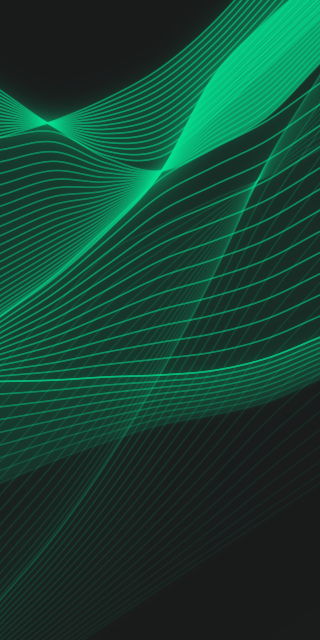
A Shadertoy shader for this background:

```glsl
// Glowing green line ribbons that twist and fan out over a charcoal background.

// Smooth curve through seven evenly spaced depths (percent of height, from the top).
float curve(float k[7], float x) {
    float t = x * 6.0;
    int i = clamp(int(t), 0, 5);
    t -= float(i);
    float b = k[i], c = k[i + 1];
    float a = i > 0 ? k[i - 1] : 2.0 * b - c;
    float d = i < 5 ? k[i + 2] : 2.0 * c - b;
    return b + 0.5 * t * (c - a + t * (2.0 * a - 5.0 * b + 4.0 * c - d
             + t * (3.0 * (b - c) + d - a)));
}

// Light from a ribbon of lines blended between two border curves.
// bias > 1 gathers lines at the last border; strength runs first to last,
// fill runs left to right.
float ribbon(vec2 p, float first[7], float last[7], int count, float bias,
             vec2 strength, vec2 fill) {
    float aspect = iResolution.y / iResolution.x;
    float pixel = 1.0 / iResolution.x;
    float stepX = 0.004;
    vec2 border = vec2(curve(first, p.x), curve(last, p.x));
    vec2 ahead = vec2(curve(first, p.x + stepX), curve(last, p.x + stepX));
    vec2 slope = (ahead - border) * 0.01 * aspect / stepX;
    vec2 offset = (border * 0.01 - p.y) * aspect;

    // Soft body between the borders
    float low = min(offset.x, offset.y), high = max(offset.x, offset.y);
    float light = smoothstep(-0.012, 0.012, -low) * smoothstep(-0.012, 0.012, high)
                * mix(fill.x, fill.y, smoothstep(0.35, 0.7, p.x));

    // Crisp lines with halos
    for (int i = 0; i < count; i++) {
        float u = 1.0 - pow(1.0 - float(i) / float(count - 1), bias);
        float s = mix(slope.x, slope.y, u);
        float dist = abs(mix(offset.x, offset.y, u)) * inversesqrt(1.0 + s * s);
        float core = 1.0 - smoothstep(max(0.0025 - 0.6 * pixel, 0.0), 0.0025 + 0.6 * pixel, dist);
        light += mix(strength.x, strength.y, u) * (core + 0.07 * exp(-dist / 0.025));
    }
    return light;
}

void mainImage(out vec4 fragColor, in vec2 fragCoord) {
    vec2 p = fragCoord / iResolution.xy;
    p.y = 1.0 - p.y;

    // Border curves, named for where they run
    float crest[7]  = float[7](21.5, 18.9, 15.4, 10.7, 3.6, -5.9, -17.0);
    float saddle[7] = float[7](14.1, 19.8, 24.3, 24.5, 18.2, 10.4, 2.6);
    float valley[7] = float[7](21.5, 20.6, 24.7, 26.7, 23.0, 18.2, 9.8);
    float rise[7]   = float[7](49.5, 43.6, 36.2, 27.1, 12.0, 3.3, -4.0);
    float ridge[7]  = float[7](49.5, 43.2, 35.6, 28.0, 23.2, 18.9, 13.0);
    float shelf[7]  = float[7](59.6, 59.4, 58.9, 58.6, 57.9, 56.0, 52.7);
    float hem[7]    = float[7](75.5, 72.0, 69.0, 66.4, 64.8, 62.8, 59.2);
    float veil[7]   = float[7](57.3, 48.2, 39.7, 35.2, 31.2, 27.6, 23.4);
    float spine[7]  = float[7](93.8, 84.0, 72.3, 58.6, 43.0, 25.4, 11.7);
    float foot[7]   = float[7](108.0, 103.0, 97.5, 92.0, 86.5, 81.0, 75.5);

    // Bright ribbons
    float light = ribbon(p, crest, saddle, 14, 1.0, vec2(0.75), vec2(0.08, 0.2));
    light += ribbon(p, valley, rise, 24, 1.6, vec2(0.65, 0.5), vec2(0.1, 0.9));
    light += ribbon(p, ridge, shelf, 13, 1.0, vec2(0.75, 0.7), vec2(0.06, 0.05));
    light += ribbon(p, shelf, hem, 9, 1.0, vec2(0.7, 0.1), vec2(0.1, 0.14));

    // Faint ribbons behind
    light += ribbon(p, veil, spine, 18, 1.5, vec2(0.12), vec2(0.02));
    light += ribbon(p, spine, foot, 20, 1.3, vec2(0.16, 0.05), vec2(0.01, 0.0));

    vec3 charcoal = vec3(0.1, 0.105, 0.105);
    vec3 emerald = vec3(0.015, 0.87, 0.56);
    fragColor = vec4(mix(charcoal, emerald, 1.0 - exp(-light)), 1.0);
}
```
